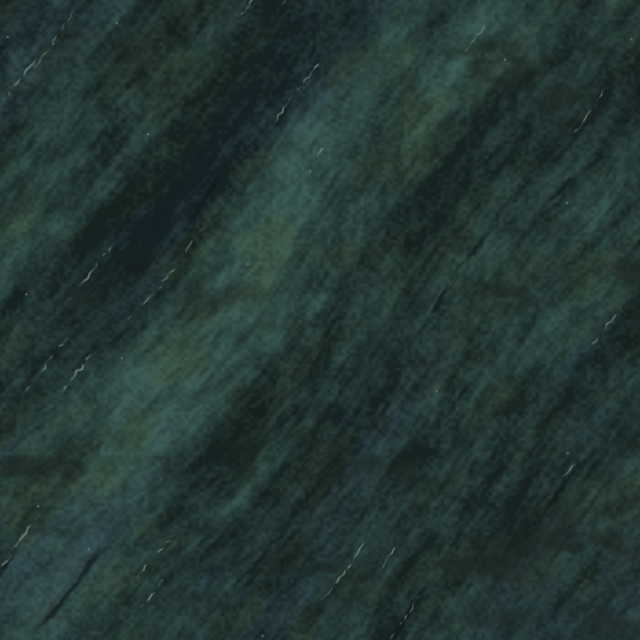
Reproduce this texture procedurally as a WebGL 2 fragment shader.

```glsl
#version 300 es
precision highp float;
// Dark green polished stone with slanted, fibrous grain.
// Stretched noise in a warped, rotated frame gives bands and streaks;
// hashed cells along the grain place the pale veins and dark cracks.

#define GRAIN_ANGLE 0.98
#define WARP 0.075
#define BASE_TONE 0.535
#define BAND_CONTRAST 1.25
#define STREAK_CONTRAST 1.05
#define FIBRE_CONTRAST 0.36
#define GRIT_CONTRAST 0.38
#define BLUE_AMOUNT 0.80
#define OLIVE_AMOUNT 0.55
#define VEIN_DENSITY 0.16
#define CRACK_DENSITY 0.14

uniform vec2 u_resolution;
out vec4 fragColor;

float hash(vec2 p) {
    return fract(sin(dot(p, vec2(127.1, 311.7))) * 43758.5453);
}

float noise(vec2 p) {
    vec2 i = floor(p), f = fract(p);
    f = f * f * (3.0 - 2.0 * f);
    return mix(mix(hash(i), hash(i + vec2(1, 0)), f.x),
               mix(hash(i + vec2(0, 1)), hash(i + vec2(1, 1)), f.x), f.y);
}

float fbm(vec2 p) {
    float sum = 0.0, amp = 0.533;
    for (int i = 0; i < 4; i++) {
        sum += amp * noise(p);
        p = mat2(1.0, 0.12, -0.08, 1.0) * p * 2.03 + 17.3;
        amp *= 0.5;
    }
    return sum;
}

// Broken, tapered strokes along g.x; one candidate per hashed cell.
float strokes(vec2 g, vec2 cell, float width, float density, float seed) {
    float column = floor(g.y / cell.y);
    float start = g.x / cell.x + hash(vec2(column, seed));
    vec2 id = vec2(floor(start), column) + seed;
    float along = fract(start) - 0.5;
    float centre = mix(0.3, 0.7, hash(id + 3.7));
    float jag = (noise(vec2(g.x * 130.0, id.y)) - 0.5) * 0.004;
    float across = abs((fract(g.y / cell.y) - centre) * cell.y + jag);
    float halfLength = mix(0.12, 0.48, hash(id + 8.1));
    float taper = 1.0 - smoothstep(halfLength * 0.5, halfLength, abs(along));
    float edge = max(width, 1.0 / u_resolution.y);
    float line = 1.0 - smoothstep(0.15 * edge, 1.3 * edge, across);
    return line * taper * step(hash(id + 5.3), density);
}

void main() {
    vec2 p = gl_FragCoord.xy / u_resolution.y;

    // Frame of the grain: x runs along it, y across it.
    float c = cos(GRAIN_ANGLE), s = sin(GRAIN_ANGLE);
    vec2 g = vec2(c * p.x + s * p.y, c * p.y - s * p.x);
    g.y += WARP * (noise(p * 2.3 + 4.0) - 0.5) + 0.008 * (noise(p * 11.0) - 0.5);

    // Tone from broad bands down to fine grit.
    float bands = fbm(g * vec2(1.5, 5.8) + 21.0) - 0.5;
    float streaks = fbm(g * vec2(6.5, 33.0) + 7.0) - 0.5;
    float fibres = noise(g * vec2(36.0, 135.0)) - 0.5;
    float mottle = fbm(p * 34.0 + 13.0) - 0.5;
    float grit = noise(p * 175.0) - 0.5;
    float tone = BASE_TONE + BAND_CONTRAST * bands + STREAK_CONTRAST * streaks
               + FIBRE_CONTRAST * fibres + GRIT_CONTRAST * (grit + 1.1 * mottle);

    // Navy bands follow the grain and are darker than the green.
    float navy = fbm(g * vec2(1.2, 6.5) + 53.0) + 0.4 * streaks;
    navy = BLUE_AMOUNT * smoothstep(0.46, 0.62, navy);
    tone = clamp(tone - 0.20 * navy, 0.0, 1.2);

    vec3 green = mix(vec3(0.084, 0.134, 0.128), vec3(0.208, 0.318, 0.295), tone);
    vec3 blue = mix(vec3(0.078, 0.124, 0.140), vec3(0.200, 0.295, 0.318), tone);
    vec3 colour = mix(green, blue, navy);

    // Olive stains, and small dark blotches gathered in level rows.
    float stain = smoothstep(0.50, 0.70, fbm(p * 9.0 + g * vec2(3.0, 14.0) + 31.0));
    colour *= mix(vec3(1.0), vec3(1.06, 0.96, 0.80), OLIVE_AMOUNT * stain);
    float row = smoothstep(0.52, 0.75, noise(p * vec2(2.0, 11.0) + 70.0));
    float blotch = row * smoothstep(0.48, 0.72, fbm(p * vec2(16.0, 26.0) + 90.0));
    colour = mix(colour, vec3(0.105, 0.145, 0.130), 0.60 * blotch);

    // Dark cracks, broken by the grain.
    float crack = strokes(g, vec2(0.28, 0.050), 0.0060, CRACK_DENSITY, 11.0);
    crack *= smoothstep(0.25, 0.65, noise(g * vec2(28.0, 110.0) + 5.0));
    colour = mix(colour, vec3(0.055, 0.085, 0.095), 0.65 * crack);

    // Pale veins that flicker along their length, with a few loose specks.
    float vein = strokes(g, vec2(0.19, 0.042), 0.0022, VEIN_DENSITY, 29.0);
    float hair = strokes(g + 0.37, vec2(0.30, 0.055), 0.0017, VEIN_DENSITY, 43.0);
    float flicker = smoothstep(0.22, 0.85, noise(p * 115.0 + 9.0));
    float pale = (0.75 * vein + 0.55 * hair) * flicker;
    vec2 speckCell = floor(p * 40.0);
    vec2 speckAt = 0.25 + 0.5 * vec2(hash(speckCell + 1.3), hash(speckCell + 6.9));
    float speck = 1.0 - smoothstep(0.03, 0.12, length(fract(p * 40.0) - speckAt));
    pale += 0.6 * speck * step(0.988, hash(speckCell + 2.1));
    colour = mix(colour, vec3(0.46, 0.53, 0.51), min(pale, 0.85));

    fragColor = vec4(colour, 1.0);
}
```
